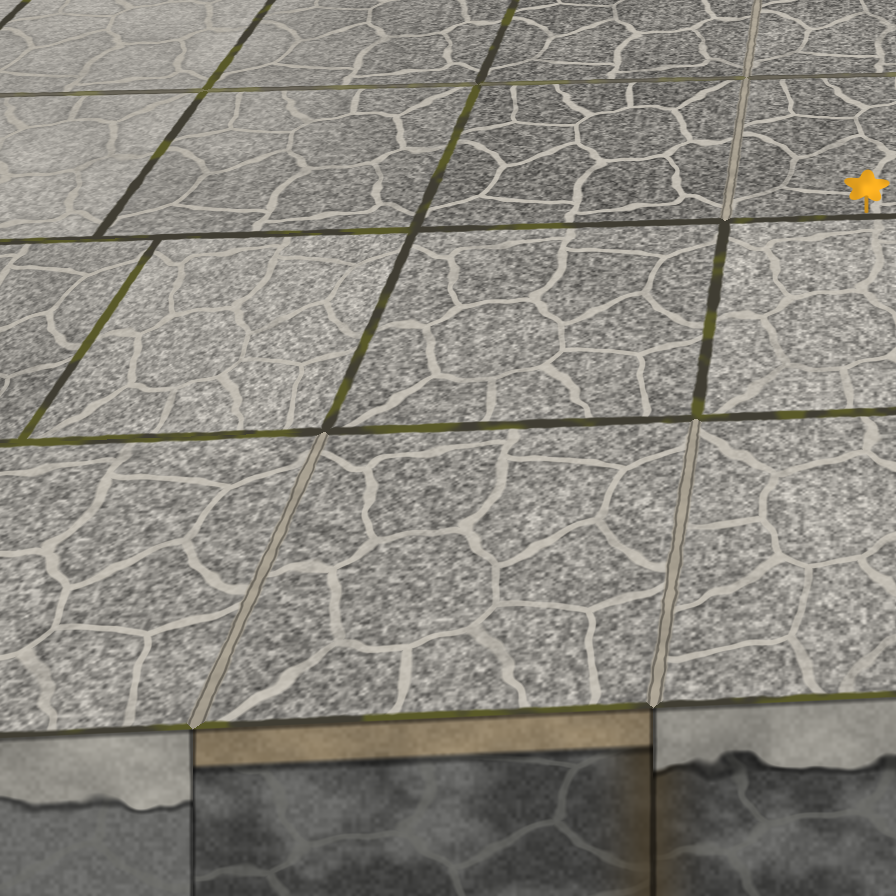
This texture is drawn by a WebGL 2 fragment shader. Its source:

```glsl
#version 300 es
precision highp float;
// Paving of square slabs in perspective, each moulded with the same net of pale veins.
// A plane projection gives slab coordinates; a small cell diagram, turned from slab
// to slab, makes the veins. Mossy joints, a worn kerb face and one leaf complete it.
uniform vec2 u_resolution;
out vec4 fragColor;

// Cell centres of the moulded net inside one slab
const vec2 CELLS[13] = vec2[13](
  vec2(.37, .41), vec2(.05, .30), vec2(.31, .06), vec2(.56, .06), vec2(.73, .16),
  vec2(.94, .18), vec2(.80, .42), vec2(.67, .70), vec2(.93, .65), vec2(.74, .97),
  vec2(.06, .68), vec2(.34, .76), vec2(.28, 1.0));

float hash(vec2 p) { return fract(sin(dot(p, vec2(127.1, 311.7))) * 43758.5453); }

float noise(vec2 p) {
  vec2 i = floor(p), f = fract(p);
  f = f * f * (3. - 2. * f);
  return mix(mix(hash(i), hash(i + vec2(1, 0)), f.x),
             mix(hash(i + vec2(0, 1)), hash(i + 1.), f.x), f.y);
}

float fbm(vec2 p) {
  return .5 * noise(p) + .3 * noise(p * 2.1 + 7.) + .2 * noise(p * 4.3 + 3.);
}

// Distance to the nearest vein, with bent cell borders
float veinDistance(vec2 q) {
  q += .13 * (vec2(fbm(q * 4.5), fbm(q * 4.5 + 19.)) - .5);
  int nearest = 0;
  for (int i = 1; i < 13; i++)
    if (distance(q, CELLS[i]) < distance(q, CELLS[nearest])) nearest = i;
  float d = 1.;
  vec2 a = CELLS[nearest];
  for (int i = 0; i < 13; i++) {
    if (i == nearest) continue;
    vec2 b = CELLS[i];
    d = min(d, dot(.5 * (a + b) - q, normalize(b - a)));
  }
  return d;
}

vec2 turned(vec2 q, float quarters) {
  float a = quarters * 1.5708;
  return mat2(cos(a), sin(a), -sin(a), cos(a)) * (q - .5) + .5;
}

float band(float d, float halfWidth, float soft) {
  return 1. - smoothstep(halfWidth - soft, halfWidth + soft, d);
}

vec3 paving(vec2 ground, float soft) {
  float row = floor(ground.y);
  if (row == 1. && ground.x < 0.) ground.x *= 1.25;   // one staggered joint
  vec2 slab = floor(ground), q = fract(ground);

  // Stone: slab tone, broad stains and fine grit
  float farLeft = smoothstep(.3, -1.2, ground.x) * smoothstep(.5, 3., ground.y);
  float tone = .61 + .09 * (hash(slab + 4.) - .5) + .16 * (fbm(ground * 3.) - .5);
  tone -= .1 * step(1.5, row) * step(-1.5, slab.x - .5 * step(2.5, row)) * (1. - .6 * farLeft);
  float grit = noise(ground * 75.) + .7 * noise(ground * 130.) - .85;
  tone += .3 * grit * (1. - .6 * farLeft) + .04 * farLeft;
  vec3 color = tone * vec3(1.02, 1., .96);

  // Raised veins with a faint shade beside them
  float turn = 2. * step(1.5, row) + step(.5, slab.x - row);
  float vein = veinDistance(turned(q, turn) + .02 * hash(slab));
  float wear = .65 + .35 * smoothstep(.25, .5, fbm(ground * 5. + 2.));
  color *= 1. - .1 * band(vein, .026, .015);
  vec3 veinColor = vec3(.76, .74, .70) - .05 * farLeft + .05 * grit;
  color = mix(color, veinColor, wear * band(vein, .0115, max(soft, .004)));

  // Joints: pale mortar in places, dark soil and moss elsewhere
  vec2 edge = min(q, 1. - q) + .012 * (fbm(ground * 18.) - .5);
  float joint = min(edge.x, edge.y);
  float upright = step(edge.x, edge.y);
  float pale = upright * max(step(row, .5), step(1.5, row) * step(.5, ground.x));
  pale = max(pale, (1. - upright) * .4 * step(2.5, ground.y));
  float moss = smoothstep(.45, .65, fbm(ground * 7. + 5.));
  vec3 soil = mix(vec3(.25, .24, .20), vec3(.35, .35, .16), moss);
  vec3 mortar = vec3(.66, .63, .57) * (.9 + .2 * fbm(ground * 20.));
  mortar *= 1. - .35 * band(abs(joint - .012), .003, soft);
  color = mix(color, color * .85 + .1, .5 * band(joint, .04, .02));
  return mix(color, mix(soil, mortar, pale), band(joint, .017, max(soft, .005)));
}

vec3 kerbFace(vec2 p, float depth, float soft) {
  float along = (p.x - .215) / .514;
  float block = floor(along);
  float middle = step(abs(block), .5);
  float stain = fbm(p * vec2(12, 18)), grit = noise(p * 190.) - .5;

  // Dark slate below, with weak veins
  float slate = mix(block < 0. ? .41 : .25, .40, smoothstep(.35, .75, stain));
  vec3 color = slate * vec3(1., 1., .98) + .08 * grit;
  float vein = veinDistance(vec2(fract(along), 1. - depth * 3.2));
  color = mix(color, vec3(.44, .44, .42), .55 * band(vein, .011, .006));
  float rust = exp(-pow((p.x - .725) / .035, 2.));
  color = mix(color, vec3(.31, .27, .20) + .15 * (stain - .5), .8 * rust);

  // Worn upper lip: tan on the middle block, grey on its neighbours
  vec3 lip = mix(vec3(.58, .57, .54), vec3(.55, .49, .39), middle);
  lip *= .8 + .4 * stain;
  float lipDepth = mix(.075 + .05 * (stain - .5), .042, middle);
  color = mix(color, lip + .06 * grit, band(depth, lipDepth, .004));
  color *= 1. - .4 * band(abs(depth - lipDepth - .004), .004, .004);
  color *= 1. - .45 * band(depth, .004, .003);
  float seam = min(fract(along), 1. - fract(along)) * .514;
  return color * (1. - .5 * band(seam + .004 * (stain - .5), .003, soft + .001));
}

void main() {
  vec2 p = gl_FragCoord.xy / u_resolution;
  float pixel = 1. / min(u_resolution.x, u_resolution.y);

  // Canvas to ground plane; one unit is one slab
  mat3 view = mat3(.5265, .0276, .0171, .2333, .4554, .2377, .215, .186, 1.);
  vec3 h = inverse(view) * vec3(p, 1.);
  vec2 ground = h.xy / h.z;
  float soft = .5 * length(fwidth(ground));
  float depth = .186 + .046 * (p.x - .215) - p.y;
  vec3 color = mix(paving(ground, soft), kerbFace(p, depth, pixel),
                   smoothstep(-pixel, pixel, depth));

  // Fallen leaf with a short stem
  vec2 l = (p - vec2(.967, .792)) * vec2(.85, 1.2);
  float lobes = .018 * (1. + .25 * cos(5. * atan(l.y, l.x) - 1.2));
  vec3 leaf = vec3(.95, .67, .13) * (.88 + .2 * noise(p * 90.));
  color = mix(color, leaf, band(length(l), lobes, pixel));
  float stem = length(vec2(l.x, max(abs(l.y + .024) - .01, 0.)));
  color = mix(color, leaf * .8, band(stem, .0018, pixel));
  fragColor = vec4(clamp(color, 0., 1.), 1.);
}
```
